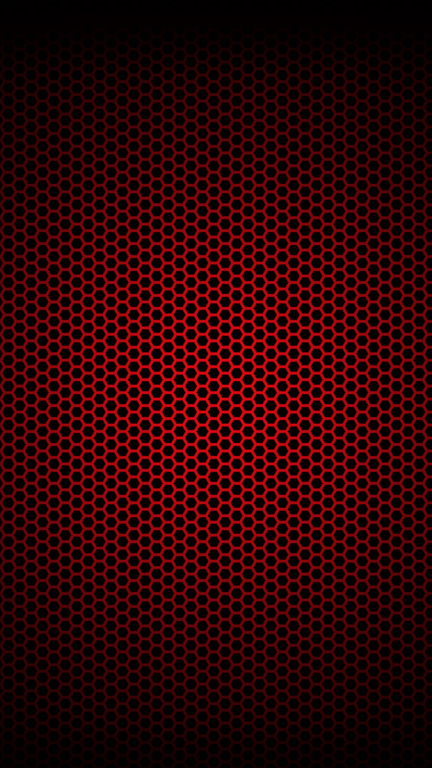
Give the GLSL for this pattern, as a Shadertoy shader.

```glsl
// Red honeycomb mesh over black, lit by a soft central glow.
#define ROW_PITCH 0.0300      // vertical cell spacing, in canvas widths
#define COLUMN_PITCH 0.02643  // horizontal column spacing
#define MESH_OFFSET vec2(-0.005, -0.005)
#define GLOW_CENTER vec2(0.005, -0.02)
#define GLOW_FALLOFF 2.5
#define WALL_HALF_WIDTH 0.11  // in row pitches
#define WALL_SOFTNESS 0.07
#define WALL_COLOR vec3(0.88, 0.035, 0.065)
#define CELL_COLOR vec3(0.022, 0.006, 0.006)

const float SQRT3 = 1.7320508;

// Offset from the centre of the nearest flat-topped hexagon.
vec2 hexCell(vec2 q) {
    vec2 period = vec2(SQRT3, 1.0);
    vec2 a = mod(q + 0.5 * period, period) - 0.5 * period;
    vec2 b = mod(q, period) - 0.5 * period;
    return dot(a, a) < dot(b, b) ? a : b;
}

// Distance from a point inside a cell to the middle of its wall.
float wallDistance(vec2 cell) {
    vec2 a = abs(cell);
    return 0.5 - max(a.y, 0.5 * a.y + 0.5 * SQRT3 * a.x);
}

void mainImage(out vec4 fragColor, in vec2 fragCoord) {
    vec2 p = (fragCoord - 0.5 * iResolution.xy) / iResolution.x;
    float height = fragCoord.y / iResolution.y;

    // Honeycomb walls, smoothed by at least one pixel
    vec2 q = (p - MESH_OFFSET) / vec2(COLUMN_PITCH * 2.0 / SQRT3, ROW_PITCH);
    float pixel = 1.0 / (iResolution.x * ROW_PITCH);
    float soft = max(WALL_SOFTNESS, 0.6 * pixel);
    float wall = 1.0 - smoothstep(WALL_HALF_WIDTH - soft, WALL_HALF_WIDTH + soft,
                                  wallDistance(hexCell(q)));

    // Radial light, fading out at the top and slightly at the bottom
    vec2 fromGlow = p - GLOW_CENTER;
    float light = exp(-GLOW_FALLOFF * dot(fromGlow, fromGlow));
    light *= 1.0 - smoothstep(0.88, 1.0, height);
    light *= mix(0.6, 1.0, smoothstep(0.0, 0.08, height));

    vec3 color = mix(CELL_COLOR * (0.3 + 0.7 * light), WALL_COLOR * light, wall);
    fragColor = vec4(color, 1.0);
}
```
